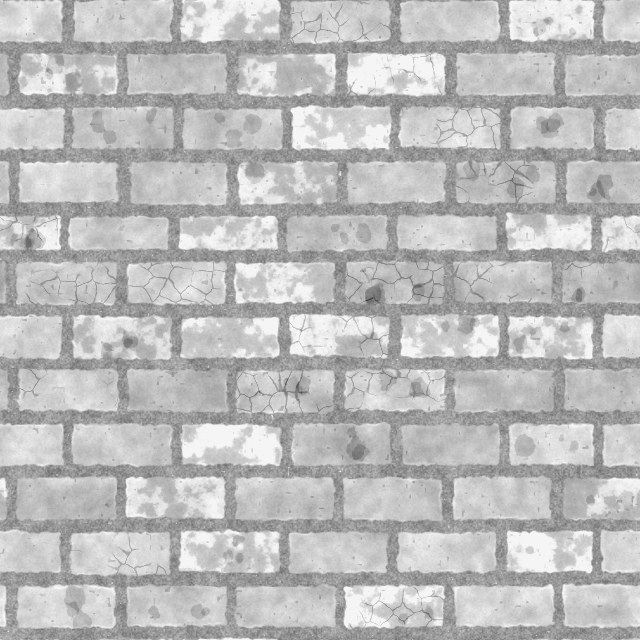
Give the GLSL for this texture, as a WebGL 1 fragment shader.

```glsl
precision highp float;
// Weathered pale grey brick wall in running bond with rough, grainy mortar.

uniform vec2 u_resolution;

#define ROWS 12.0
#define COLUMNS 6.0
#define ROW_PITCH 0.0843
#define COLUMN_PITCH 0.1706
#define HALF_JOINT vec2(0.0080, 0.0098)
#define CORNER_RADIUS 0.0045
#define EDGE_WOBBLE 0.0055
#define BRICK_TONE 0.795
#define MORTAR_TONE 0.595
#define CRACKED_SHARE 0.30
#define STAINED_SHARE 0.28
#define FLAKED_SHARE 0.25

float hash(vec2 p) {
  vec3 q = fract(p.xyx * 0.1031);
  q += dot(q, q.yzx + 33.33);
  return fract((q.x + q.y) * q.z);
}

vec2 hash2(vec2 p) {
  return vec2(hash(p), hash(p + 57.3));
}

// Value noise that wraps at the canvas border; frequency is whole.
float noise(vec2 p, float frequency) {
  p *= frequency;
  vec2 i = floor(p), f = fract(p);
  f = f * f * (3.0 - 2.0 * f);
  vec2 a = mod(i, frequency), b = mod(i + 1.0, frequency);
  return mix(mix(hash(a), hash(vec2(b.x, a.y)), f.x),
             mix(hash(vec2(a.x, b.y)), hash(b), f.x), f.y);
}

float fbm(vec2 p, float frequency) {
  float sum = 0.0, weight = 0.533;
  for (int k = 0; k < 4; k++) {
    sum += weight * noise(p, frequency);
    frequency *= 2.0;
    weight *= 0.5;
  }
  return sum;
}

// Gap between the two nearest cell points: zero along crack lines.
float crackGap(vec2 p, float frequency) {
  p *= frequency;
  vec2 i = floor(p), f = fract(p);
  float nearest = 9.0, second = 9.0;
  for (int y = -1; y <= 1; y++) {
    for (int x = -1; x <= 1; x++) {
      vec2 o = vec2(float(x), float(y));
      float d = length(o + hash2(mod(i + o, frequency)) - f);
      second = min(second, max(nearest, d));
      nearest = min(nearest, d);
    }
  }
  return second - nearest;
}

// Splits 0..1 into cells, the last one cut short: index, offset, half size.
vec3 splitCells(float u, float pitch, float count) {
  u = fract(u);
  float i = min(floor(u / pitch), count - 1.0);
  float size = i < count - 1.0 ? pitch : 1.0 - pitch * (count - 1.0);
  return vec3(i, u - i * pitch - 0.5 * size, 0.5 * size);
}

void main() {
  vec2 p = gl_FragCoord.xy / u_resolution;
  float pixel = 1.0 / min(u_resolution.x, u_resolution.y);

  // Brick layout
  vec2 wobble = vec2(fbm(p, 48.0), fbm(p + 0.37, 48.0)) - 0.5;
  vec2 q = vec2(p.x, 1.0 - p.y) + EDGE_WOBBLE * wobble;
  vec3 row = splitCells(q.y - 0.3997, ROW_PITCH, ROWS);
  float start = mix(0.0208, -0.0664, mod(row.x, 2.0));
  start += 0.008 * (hash(vec2(row.x, 91.0)) - 0.5);
  vec3 column = splitCells(q.x - start, COLUMN_PITCH, COLUMNS);
  vec2 id = vec2(column.x, row.x) + 3.0;

  // Brick outline with small shifts, tilts and chipped corners
  vec2 local = vec2(column.y, row.y) + 0.003 * (hash2(id + 11.0) - 0.5);
  local.y += 0.03 * (hash(id + 23.0) - 0.5) * local.x;
  vec2 halfSize = vec2(column.z, row.z) - HALF_JOINT + 0.002 * (hash2(id + 31.0) - 0.5);
  vec2 corner = abs(local) - halfSize + CORNER_RADIUS;
  float edge = length(max(corner, 0.0)) + min(max(corner.x, corner.y), 0.0) - CORNER_RADIUS;
  edge += 0.004 * (noise(p, 150.0) - 0.5);

  // Shared texture
  float cloud = fbm(p, 24.0);
  float mottle = fbm(p + 0.61, 64.0);
  float grain = noise(p, 370.0) - 0.5;
  float fine = noise(p + 0.23, 512.0) - 0.5;

  // Brick face
  float brick = BRICK_TONE + 0.11 * (hash(id + 43.0) - 0.5);
  brick += 0.22 * (cloud - 0.5) + 0.16 * (mottle - 0.5) + 0.035 * grain + 0.04 * fine;
  float flaked = step(hash(id + 53.0), FLAKED_SHARE);
  brick += 0.12 * flaked * smoothstep(0.45, 0.55, 0.5 * (cloud + mottle));
  float rim = smoothstep(-0.006, -0.001, edge) * smoothstep(0.48, 0.62, fbm(p + 0.17, 30.0));
  brick += 0.09 * rim;

  // Cracks and pits
  float cracked = step(hash(id + 61.0), CRACKED_SHARE);
  float gap = crackGap(p + 0.012 * wobble, 34.0);
  float crack = (1.0 - smoothstep(0.015, 0.06 + 20.0 * pixel, gap)) * smoothstep(0.42, 0.58, fbm(p + 0.8, 20.0));
  brick -= 0.20 * cracked * crack;
  brick -= 0.16 * smoothstep(0.80, 0.95, noise(p, 170.0)) * smoothstep(0.48, 0.64, mottle);

  // Rounded damp stains
  float stained = step(hash(id + 71.0), STAINED_SHARE);
  for (int k = 0; k < 3; k++) {
    vec2 seed = id + 80.0 + 9.0 * float(k);
    vec2 offset = local - (hash2(seed) - 0.5) * halfSize * 1.4;
    float radius = mix(0.005, 0.015, hash(seed + 5.0));
    float blob = length(offset * vec2(1.0, 0.8)) + 0.014 * (mottle - 0.5) - radius;
    brick -= 0.11 * stained * (1.0 - smoothstep(-0.001, 0.0015, blob));
  }

  // Mortar with sand, pale specks and a dark contact line
  float mortar = MORTAR_TONE + 0.16 * (mottle - 0.5) + 0.13 * grain + 0.11 * fine;
  mortar += 0.14 * (fbm(p, 110.0) - 0.5);
  mortar += 0.22 * smoothstep(0.94, 0.99, noise(p + 0.43, 160.0));
  mortar -= 0.05 * (1.0 - smoothstep(0.0, 0.003, edge));

  float face = 1.0 - smoothstep(-0.0008 - pixel, 0.0008 + pixel, edge);
  gl_FragColor = vec4(vec3(clamp(mix(mortar, brick, face), 0.0, 0.96)), 1.0);
}
```
